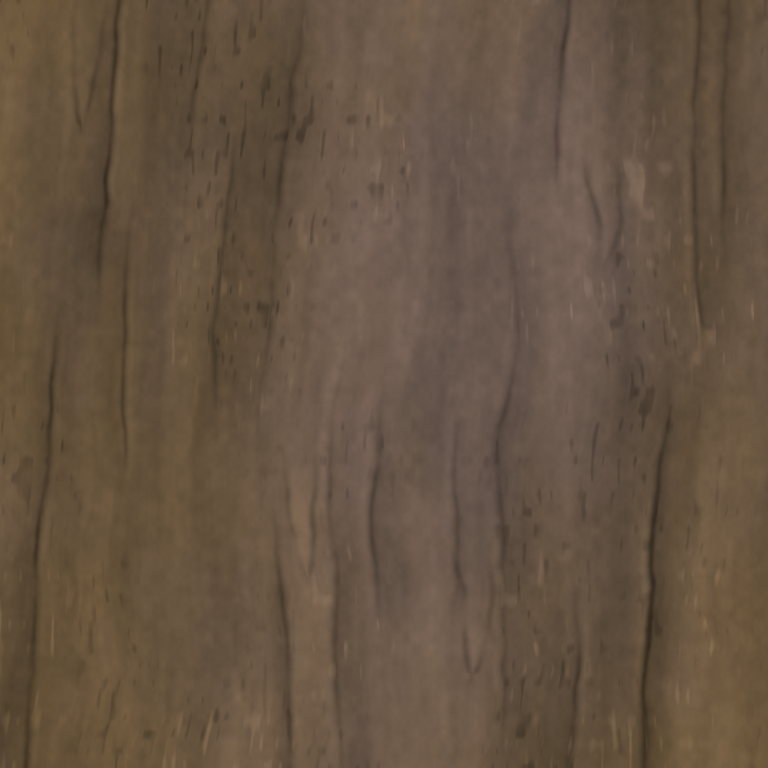
A WebGL 1 fragment shader for this texture:

```glsl
precision highp float;

// Weathered brown wood: soft upright bands and fine fibres from stretched noise,
// crossed by leaning, meandering dark veins and a few tongue-shaped tips.
// Small pores, pale flecks and fine mottling finish the surface.

uniform vec2 u_resolution;

const vec3 WARM_BROWN = vec3(0.400, 0.324, 0.228);
const vec3 COOL_BROWN = vec3(0.416, 0.345, 0.298);
const float VEINS = 18.0;
const float TONGUES = 5.0;

float hash(vec2 p) {
  return fract(sin(dot(p, vec2(127.1, 311.7))) * 43758.5453);
}

float noise(vec2 p) {
  vec2 cell = floor(p);
  vec2 f = fract(p);
  f = f * f * (3.0 - 2.0 * f);
  float low = mix(hash(cell), hash(cell + vec2(1.0, 0.0)), f.x);
  float high = mix(hash(cell + vec2(0.0, 1.0)), hash(cell + 1.0), f.x);
  return mix(low, high, f.y);
}

// Layered noise, centred on zero
float fbm(vec2 p) {
  float sum = 0.0;
  float gain = 0.5;
  for (int i = 0; i < 4; i++) {
    sum += gain * (noise(p) - 0.5);
    p = p * 2.03 + vec2(17.3, 9.1);
    gain *= 0.5;
  }
  return sum;
}

float bell(float d, float width) {
  float t = d / width;
  return exp(-t * t);
}

// Lean and bend the straight grain
vec2 bendGrain(vec2 p) {
  float bend = 0.06 * (noise(p * vec2(2.5, 2.2) + 4.0) - 0.5);
  float ripple = 0.016 * (noise(p * vec2(7.0, 8.0) + 21.0) - 0.5);
  float jitter = 0.005 * (noise(p * vec2(20.0, 30.0) + 8.0) - 0.5);
  return vec2(p.x - 0.07 * p.y + bend + ripple + jitter, p.y);
}

// Dark line with a soft shade on one side and a pale rim on the other
float vein(vec2 q, float id) {
  float side = hash(vec2(id, 5.0)) < 0.6 ? -1.0 : 1.0;
  float x = (id + 0.15 + 0.7 * hash(vec2(id, 1.0))) / VEINS * 1.1 - 0.09;
  float halfLength = mix(0.16, 0.45, hash(vec2(id, 3.0)));
  float along = abs(q.y - hash(vec2(id, 2.0))) / halfLength;
  float wobble = 0.018 * (noise(vec2(q.y * 7.0, id * 3.7)) - 0.5);
  float d = (q.x - x + wobble) * side;
  float fade = 1.0 - smoothstep(0.5, 1.0, along);
  float ink = mix(0.15, 1.3, noise(vec2(q.y * 17.0, id * 5.3)));
  float line = 0.21 * ink * bell(d, 0.0036);
  float shade = 0.14 * bell(d, mix(0.009, 0.036, step(0.0, d)));
  float rim = 0.08 * ink * bell(d + 0.010, 0.005);
  return fade * mix(0.5, 1.2, hash(vec2(id, 4.0))) * (rim - line - shade);
}

// Ragged outline of a narrow tip that points down and opens upward
float tongue(vec2 q, float id) {
  vec2 tip = vec2((id + hash(vec2(id, 31.0))) / TONGUES, 0.1 + 0.75 * hash(vec2(id, 32.0)));
  vec2 d = q - tip;
  d.x += 0.016 * (noise(vec2(q.y * 14.0, id * 9.0)) - 0.5);
  float edge = abs(d.x) - 0.055 * sqrt(max(d.y, 0.0));
  float fade = smoothstep(-0.03, 0.01, d.y) * (1.0 - smoothstep(0.03, 0.24, d.y));
  float inside = 1.0 - smoothstep(-0.008, 0.004, edge);
  float ink = noise(vec2(q.y * 25.0, id + 6.0 * sign(d.x)));
  return fade * (0.05 * inside - 0.24 * ink * bell(edge, 0.0045));
}

// Short thin marks in patches, stretched along the grain
float marks(vec2 q, vec2 scale, float threshold) {
  float patches = smoothstep(0.35, 0.8, noise(q * vec2(9.0, 5.0) + scale));
  return patches * smoothstep(threshold, 1.0, noise(q * scale));
}

// Grey-brown heart above the centre, olive-brown toward the sides
vec3 woodColor(vec2 p, vec2 q) {
  vec2 fromCool = (p - vec2(0.66, 0.68)) / vec2(0.44, 0.55);
  float cool = 1.15 * exp(-dot(fromCool, fromCool)) - 0.02;
  cool += 1.5 * fbm(q * vec2(7.0, 1.6) + 40.0) + 0.5 * fbm(p * 9.0 + 70.0);
  return mix(WARM_BROWN, COOL_BROWN, clamp(cool, -0.1, 1.15));
}

void main() {
  vec2 p = gl_FragCoord.xy / u_resolution;
  vec2 q = bendGrain(p);

  // Broad bands, fibres and mottling
  float light = 1.035;
  light += 0.46 * fbm(q * vec2(9.0, 1.3) + 3.0);
  light += 0.23 * fbm(q * vec2(42.0, 4.5) + 11.0);
  light += 0.15 * fbm(p * vec2(7.0, 6.0) + 60.0);
  light += 0.16 * fbm(p * vec2(85.0, 65.0));

  // Veins and tips
  float grain = 0.0;
  for (float i = 0.0; i < VEINS; i++) grain += vein(q, i);
  for (float i = 0.0; i < TONGUES; i++) grain += tongue(q, i);
  light += max(grain, -0.42);

  // Pores and pale flecks
  light -= 0.20 * marks(q, vec2(150.0, 45.0), 0.70);
  light += 0.20 * marks(q + 5.0, vec2(150.0, 32.0), 0.70);

  gl_FragColor = vec4(woodColor(p, q) * light, 1.0);
}
```
